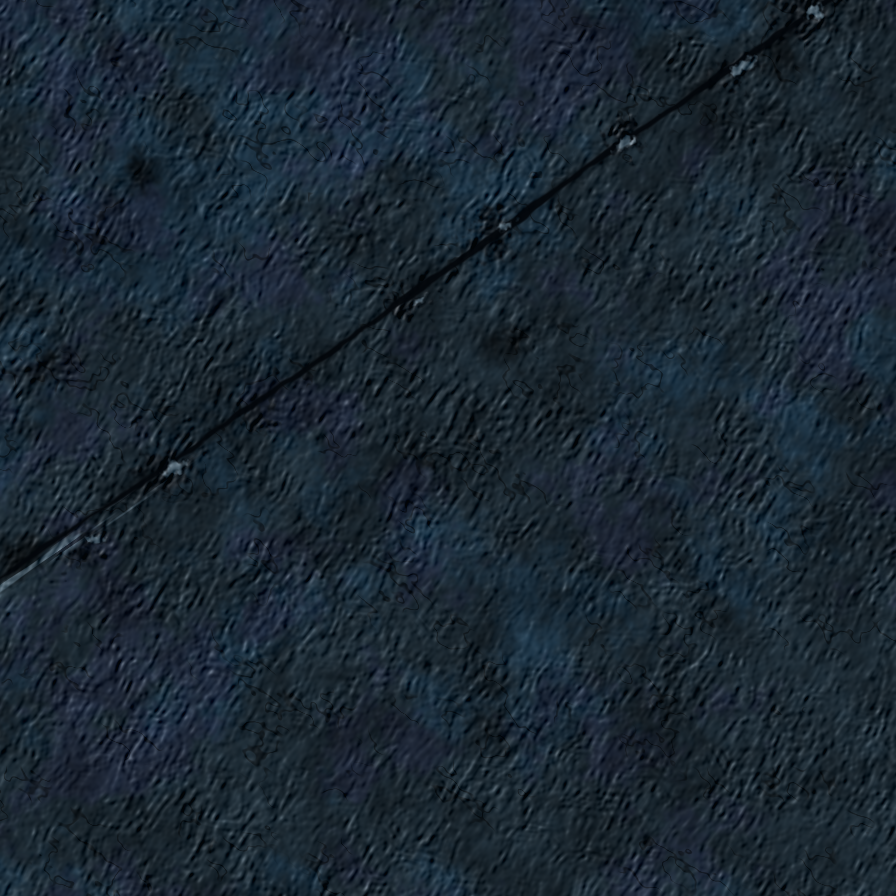
Write a WebGL 2 fragment shader that draws this texture.

```glsl
#version 300 es
precision highp float;
uniform vec2 u_resolution;
out vec4 fragColor;

float hash(vec2 p) {
  return fract(sin(dot(p, vec2(127.1, 311.7))) * 43758.5453);
}

float noise(vec2 p) {
  vec2 cell = floor(p), f = fract(p);
  f = f * f * (3.0 - 2.0 * f);
  float low = mix(hash(cell), hash(cell + vec2(1, 0)), f.x);
  float high = mix(hash(cell + vec2(0, 1)), hash(cell + vec2(1, 1)), f.x);
  return mix(low, high, f.y);
}

float fbm(vec2 p, int octaves) {
  float sum = 0.0, total = 0.0, gain = 1.0;
  for (int i = 0; i < octaves; i++) {
    sum += gain * noise(p);
    total += gain;
    gain *= 0.6;
    p = mat2(1.6, 1.2, -1.2, 1.6) * p + 7.3;
  }
  return sum / total;
}

// Rotates into a frame whose x axis follows dir.
vec2 toFrame(vec2 p, vec2 dir) {
  return vec2(dot(p, dir), dot(p, vec2(-dir.y, dir.x)));
}

// Steep scratches, rounder grains and fine grit.
float surfaceHeight(vec2 p) {
  vec2 bend = 0.009 * vec2(noise(p * 33.0), noise(p * 33.0 + 40.0));
  vec2 stroke = toFrame(p + bend, vec2(0.5, 0.866)) * vec2(68.0, 235.0);
  vec2 grain = toFrame(p + bend * 1.6, vec2(0.94, -0.34)) * vec2(100.0, 180.0);
  vec2 grit = toFrame(p, vec2(0.6, 0.8)) * vec2(190.0, 290.0);
  return 0.42 * noise(stroke) + 0.40 * noise(grain + 90.0) + 0.20 * noise(grit + 50.0);
}

// Emboss whose strong edges stand out from a quieter field.
float relief(vec2 p, vec2 lightStep) {
  float slope = surfaceHeight(p + lightStep) - surfaceHeight(p - lightStep);
  return slope * (0.8 + 1.1 * abs(slope));
}

// Thin broken wisps where a stretched field crosses its middle value.
float wisps(vec2 p) {
  float field = fbm(toFrame(p, vec2(0.82, -0.57)) * vec2(28.0, 44.0), 3);
  float thread = smoothstep(0.035, 0.005, abs(field - 0.5));
  return thread * smoothstep(0.55, 0.72, noise(p * 24.0 + 70.0));
}

// Slate ground with broken blue and violet stains.
vec3 stainedGround(vec2 p) {
  float upperLeft = smoothstep(-0.1, 0.25, p.y - 0.352 - 0.7 * p.x);
  float lowerLeft = smoothstep(0.5, 0.1, length(p * vec2(1.0, 0.9)));
  float bias = 0.15 * max(upperLeft, lowerLeft) - 0.05;
  float blue = smoothstep(0.5, 0.72, fbm(p * 10.0 + 3.0, 6) + bias);
  float violet = smoothstep(0.52, 0.70, fbm(p * 13.0 + 31.0, 5) + bias * 0.4);
  vec3 color = mix(vec3(0.103, 0.151, 0.184), vec3(0.105, 0.192, 0.258), 0.8 * blue);
  color = mix(color, vec3(0.126, 0.151, 0.232), 0.6 * violet);
  float mottle = 0.75 * (fbm(p * 15.0 + 60.0, 4) - 0.5) + 0.45 * (fbm(p * 48.0 + 20.0, 3) - 0.5);
  return color * (0.99 + mottle);
}

// Soft sooty spots.
float spots(vec2 p) {
  float shade = 0.0;
  for (int i = 0; i < 5; i++) {
    vec2 seed = vec2(float(i), 5.0);
    vec2 center = vec2(hash(seed), hash(seed + 17.0));
    float radius = 0.02 + 0.025 * hash(seed + 29.0);
    float dist = length(p - center) + 0.04 * (fbm(p * 55.0, 3) - 0.5);
    shade = max(shade, smoothstep(radius, 0.0, dist));
  }
  return shade;
}

// Broken edges along the crack: x is the dark pit, y the pale fleck.
vec2 chips(vec2 q, vec2 p) {
  vec2 result = vec2(0);
  float ragged = fbm(p * 95.0, 3) - 0.5;
  for (int i = 0; i < 8; i++) {
    vec2 seed = vec2(float(i), 13.0);
    float along = (float(i) + 0.2 + 0.6 * hash(seed)) * 0.15;
    vec2 delta = q - vec2(along, 0.03 * (hash(seed + 3.0) - 0.85));
    float radius = 0.018 + 0.022 * hash(seed + 8.0);
    float pit = smoothstep(radius, radius * 0.2, length(delta * vec2(0.75, 1.0)) + 0.05 * ragged);
    vec2 offset = delta - vec2(0.03 * hash(seed + 5.0), -0.004);
    float fleck = smoothstep(1.0, 0.0, length(offset / vec2(0.014, 0.007)) + 3.0 * ragged);
    result = max(result, vec2(pit, fleck * step(0.5, hash(seed + 21.0))));
  }
  return result;
}

void main() {
  vec2 p = gl_FragCoord.xy / u_resolution.y;
  float pixel = 1.0 / u_resolution.y;

  // Ground and embossed grain, calmer in worn patches
  float roughness = mix(0.14, 0.37, smoothstep(0.32, 0.62, fbm(p * 17.0 + 12.0, 4)));
  float bump = relief(p, vec2(-0.0016, 0.0010));
  vec3 color = stainedGround(p) * (1.0 - 0.6 * spots(p)) * (1.0 - 0.4 * wisps(p));
  color += bump * roughness * vec3(0.97, 1.0, 1.02);

  // Diagonal crack of uneven width with a faint shaded rim
  vec2 q = toFrame(p - vec2(0.0, 0.352), vec2(0.819, 0.573));
  float gap = q.y + 0.006 * (noise(vec2(q.x * 9.0, 2.0)) - 0.5)
                  + 0.002 * (noise(vec2(q.x * 65.0, 6.0)) - 0.5);
  float halfWidth = mix(0.0008, 0.0046, noise(vec2(q.x * 18.0, 9.0)))
                  + 0.002 * (noise(q * vec2(70.0, 200.0)) - 0.5);
  float crack = 1.0 - smoothstep(halfWidth - pixel, halfWidth + 2.0 * pixel, abs(gap));
  color *= 1.0 - 0.4 * exp(-abs(gap) / 0.007);

  // Gritty pits, flecks and a splintered pale lip at the lower end
  vec2 chip = chips(q, p);
  vec3 pitColor = vec3(0.035, 0.055, 0.075) + 0.6 * bump;
  color = mix(color, pitColor, 0.85 * chip.x);
  color = mix(color, vec3(0.008, 0.022, 0.040), 0.92 * crack);
  float splinter = smoothstep(0.4, 0.75, noise(q * vec2(24.0, 330.0) + 4.0));
  float lip = smoothstep(0.011, 0.004, abs(gap + 0.011)) * splinter;
  lip *= smoothstep(0.28, 0.14, q.x);
  vec3 paleColor = vec3(0.36, 0.45, 0.51) + 0.6 * bump;
  color = mix(color, paleColor, max(0.65 * lip, 0.75 * chip.y));

  fragColor = vec4(clamp(color, vec3(0.005, 0.015, 0.025), vec3(1.0)), 1.0);
}
```
